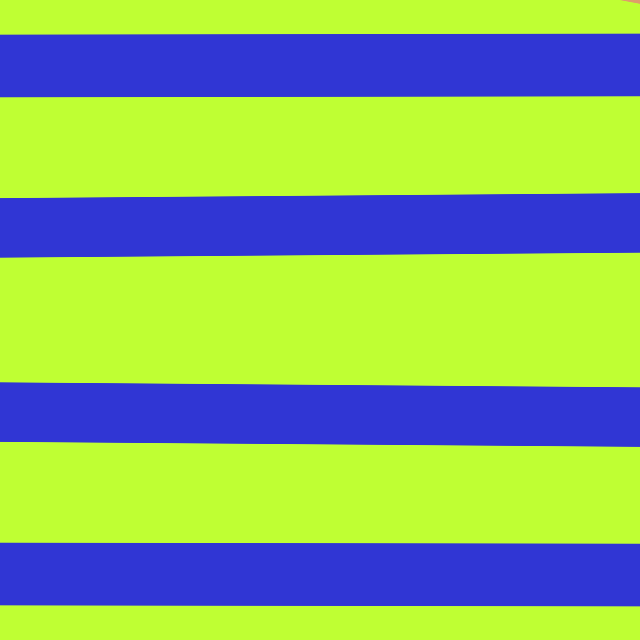
Write a WebGL 2 fragment shader that draws this pattern.

```glsl
#version 300 es
precision highp float;
// Four blue stripes on lime, mirrored about the horizontal midline.
// Two stripes per half are looped over; each leans slightly outward
// to the right, and a small warm wedge clips the top right corner.

uniform vec2 u_resolution;
out vec4 fragColor;

const vec3 LIME = vec3(0.75, 1.00, 0.20);
const vec3 BLUE = vec3(0.19, 0.21, 0.83);
const vec3 WARM = vec3(0.87, 0.62, 0.42);

// Antialiased coverage of a signed distance (negative is inside)
float coverage(float dist, float pixel) {
    return 1.0 - smoothstep(-0.5 * pixel, 0.5 * pixel, dist);
}

// Signed distance to a nearly level stripe, given its centre at each side
float stripe(vec2 p, float centreLeft, float centreRight, float halfWidth) {
    return abs(p.y - mix(centreLeft, centreRight, p.x)) - halfWidth;
}

// Signed distance to a triangle cut from the top right corner
float cornerWedge(vec2 p, vec2 size) {
    vec2 fromCorner = (vec2(1.0) - p) / size;
    return (fromCorner.x + fromCorner.y - 1.0) / length(1.0 / size);
}

void main() {
    vec2 uv = gl_FragCoord.xy / u_resolution;
    float pixel = 1.0 / u_resolution.y;

    // Fold the canvas about its midline
    vec2 p = vec2(uv.x, abs(uv.y - 0.5));
    vec3 color = LIME;

    // Inner stripe, then the wider and flatter outer one
    for (int i = 0; i < 2; i++) {
        float ring = float(i);
        float centre = 0.1439 + 0.2530 * ring;
        float lean = mix(0.0078, 0.0016, ring);
        float halfWidth = mix(0.0465, 0.0490, ring);
        float dist = stripe(p, centre, centre + lean, halfWidth);
        color = mix(color, BLUE, coverage(dist, pixel));
    }

    // Corner sliver
    float wedge = cornerWedge(uv, vec2(0.032, 0.006));
    color = mix(color, WARM, coverage(wedge, pixel));

    fragColor = vec4(color, 1.0);
}
```
